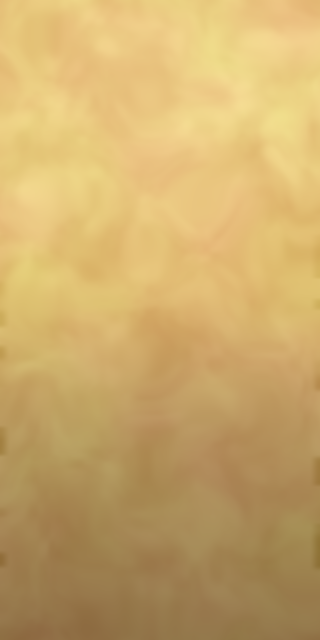
Give the GLSL for this texture, as a WebGL 1 fragment shader.

```glsl
precision highp float;
// Warm parchment: a vertical ramp from pale gold down to dull brown,
// tinted by broad amber and yellow clouds, with soft warped mottles
// and faint wisps on top, and small brown nicks along the side edges.

uniform vec2 u_resolution;

// Ramp colours, from bottom to top
const vec3 BROWN = vec3(0.565, 0.450, 0.278);
const vec3 TAN   = vec3(0.695, 0.572, 0.358);
const vec3 GOLD  = vec3(0.885, 0.740, 0.452);
const vec3 PALE  = vec3(0.925, 0.800, 0.515);
const float TAN_HEIGHT  = 0.27;
const float GOLD_HEIGHT = 0.56;

// Hue shifts: positive noise is yellow, negative is amber
const vec3 YELLOW_SHIFT = vec3(0.008, 0.060, 0.025);
const vec3 ROSE_SHIFT   = vec3(0.020, -0.010, 0.030);

// Feature frequencies, per canvas width
const float CLOUD_SCALE  = 2.6;
const float MOTTLE_SCALE = 8.0;
const float WISP_SCALE   = 17.0;
const float WARP_AMOUNT  = 0.055;

const float CLOUD_TINT   = 0.85;
const float MOTTLE_TINT  = 0.50;
const float MOTTLE_LIGHT = 0.030;
const float WISP_LIGHT   = 0.022;
const float EDGE_WIDTH   = 0.035;
const float EDGE_DARK    = 0.10;

float hash(vec2 p) {
  return fract(sin(dot(p, vec2(127.1, 311.7))) * 43758.5453);
}

// Smooth value noise in -1..1
float noise(vec2 p) {
  vec2 cell = floor(p);
  vec2 f = fract(p);
  f = f * f * f * (f * (f * 6.0 - 15.0) + 10.0);
  float low = mix(hash(cell), hash(cell + vec2(1.0, 0.0)), f.x);
  float high = mix(hash(cell + vec2(0.0, 1.0)), hash(cell + vec2(1.0, 1.0)), f.x);
  return 2.0 * mix(low, high, f.y) - 1.0;
}

// Three rotated octaves, to hide the lattice
float fbm(vec2 p) {
  float sum = 0.0;
  float amplitude = 0.6;
  for (int i = 0; i < 3; i++) {
    sum += amplitude * noise(p);
    p = mat2(1.6, 1.2, -1.2, 1.6) * p + 17.3;
    amplitude *= 0.5;
  }
  return sum;
}

vec3 ramp(float h) {
  vec3 color = mix(BROWN, TAN, clamp(h / TAN_HEIGHT, 0.0, 1.0));
  color = mix(color, GOLD, smoothstep(TAN_HEIGHT - 0.03, GOLD_HEIGHT + 0.03, h));
  return mix(color, PALE, smoothstep(GOLD_HEIGHT - 0.04, 0.80, h));
}

void main() {
  vec2 uv = gl_FragCoord.xy / u_resolution;
  vec2 p = gl_FragCoord.xy / u_resolution.x;

  // Bend the coordinates so that mottles turn into curved wisps
  vec2 warp = vec2(noise(p * 6.0 + 3.7), noise(p * 6.0 + 41.2));
  vec2 q = p + WARP_AMOUNT * warp;

  float cloud = fbm(q * CLOUD_SCALE + 8.4);
  float mottle = fbm(q * MOTTLE_SCALE + 23.1);
  float wisp = noise(q * WISP_SCALE + 61.8);
  float rose = noise(q * 5.0 + 77.5);

  // Texture is strongest in the bright upper part
  float strength = mix(0.6, 1.0, smoothstep(0.1, 0.7, uv.y));

  vec3 color = ramp(uv.y + 0.025 * cloud);
  color += YELLOW_SHIFT * strength * (CLOUD_TINT * cloud + MOTTLE_TINT * mottle);
  color += ROSE_SHIFT * strength * rose * 0.7;
  color += strength * (MOTTLE_LIGHT * mottle + WISP_LIGHT * wisp) * vec3(0.7, 0.9, 1.0);

  // Ragged brown nicks at the left and right edges of the lower part
  float side = min(uv.x, 1.0 - uv.x);
  float nick = smoothstep(0.0, 0.8, noise(vec2(step(0.5, uv.x) * 9.0, p.y * 20.0)));
  float edge = nick * (1.0 - smoothstep(0.0, EDGE_WIDTH, side));
  edge *= 1.0 - smoothstep(0.45, 0.75, uv.y);
  color -= EDGE_DARK * edge * vec3(0.7, 0.8, 1.0);

  gl_FragColor = vec4(clamp(color, 0.0, 1.0), 1.0);
}
```
